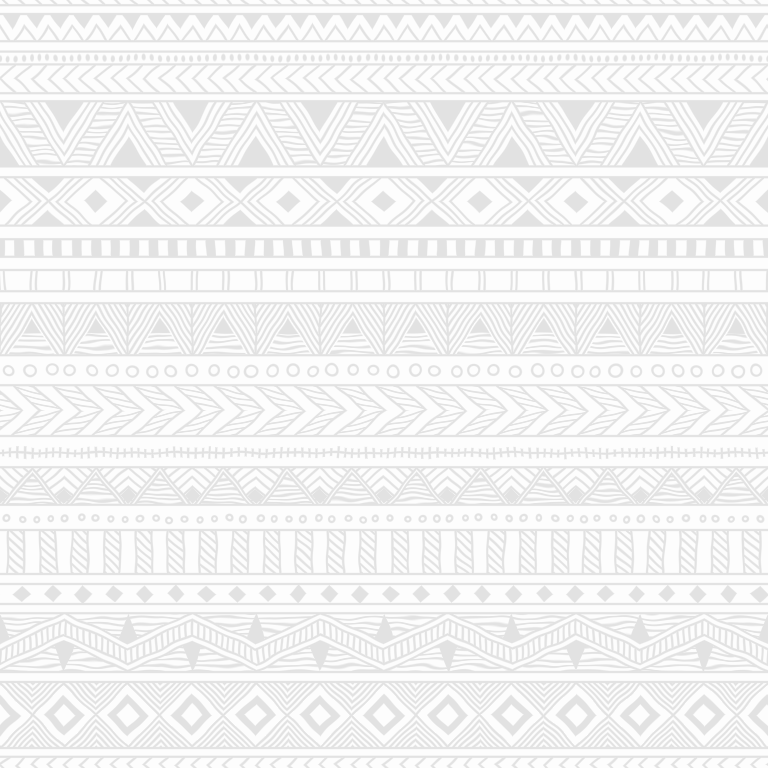
Write a three.js fragment shader that draws this pattern.

```glsl
varying vec2 vUv;

const float SIZE = 96.0;      // canvas width in drawing units
const float PEN = 0.14;       // half width of a stroke
const float SOFT = 0.1;       // edge smoothing
const float WOBBLE = 0.28;    // hand-drawn drift of the motifs
const float HATCH_DRIFT = 0.5;
const vec3 PAPER = vec3(0.993);
const vec3 INK = vec3(0.885);

float hash(float n) { return fract(sin(n * 127.1) * 4375.85); }

vec2 gradientAt(vec2 cell) {
  float angle = 6.2832 * hash(cell.x + 57.3 * cell.y);
  return vec2(cos(angle), sin(angle));
}

float gradientNoise(vec2 p) {
  vec2 i = floor(p), f = fract(p), e = vec2(1.0, 0.0);
  vec2 s = f * f * (3.0 - 2.0 * f);
  float low = mix(dot(gradientAt(i), f), dot(gradientAt(i + e), f - e), s.x);
  float high = mix(dot(gradientAt(i + e.yx), f - e.yx), dot(gradientAt(i + 1.0), f - 1.0), s.x);
  return mix(low, high, s.y);
}

// Drawing primitives: all return ink coverage
float fill(float d) { return 1.0 - smoothstep(-SOFT, SOFT, d); }
float line(float d) { return fill(abs(d) - PEN); }
float rep(float x, float period) { return mod(x + 0.5 * period, period) - 0.5 * period; }
float stripes(float x, float period) { return line(rep(x, period)); }
float hatch(vec2 p, float period) {
  return stripes(p.y + HATCH_DRIFT * gradientNoise(p * vec2(0.3, 0.9)), period);
}
float band(float y, float top, float bottom, float ink) {
  float inside = step(top, y) * step(y, bottom);
  return max(ink * inside, max(line(y - top), line(y - bottom)));
}

float rings(vec2 p, float count, float y, float radius) {
  float w = SIZE / count, id = floor(p.x / w);
  vec2 center = vec2((id + 0.4 + 0.2 * hash(id + y)) * w, y + 0.25 * (hash(id + 2.0 * y) - 0.5));
  return line(length(p - center) - radius * (0.9 + 0.2 * hash(id + 3.0 * y)));
}

float chevrons(vec2 p, float y) { return stripes((p.x - 1.1 * abs(p.y - y)) * 0.67, 1.34); }

float smallZigzag(vec2 p) {
  float wave = abs(rep(p.x, 3.0)) / 1.5 - 0.5;
  float d = (p.y - 3.45 - 2.2 * wave) / 1.77;
  return max(fill(d + 0.55), line(d - 0.5));
}

float nestedTriangles(vec2 p) {
  float h = (p.y - 12.65) / 8.15;
  float up = 5.0 * h - abs(rep(p.x, 16.0));
  float down = 5.0 * (1.0 - h) - abs(rep(p.x - 8.0, 16.0));
  float d = 0.853 * max(up, down);
  float ink = d > 0.0 ? max(stripes(d, 0.8), fill(2.4 - d)) : hatch(p, 0.75);
  return max(ink, line(d));
}

float wideDiamonds(vec2 p) {
  float d = (abs(rep(p.x, 12.0)) + 1.1 * abs(p.y - 25.17)) * 0.68;
  float outlines = max(line(d - 2.6), max(line(d - 3.4), line(d - 4.08)));
  return max(outlines, max(fill(d - 1.02), fill(4.85 - d)));
}

float postPairs(vec2 p) {
  float id = floor((p.x + 1.75) / 4.0);
  float slant = 0.12 * (hash(id) - 0.5) * (p.y - 35.0);
  return line(abs(rep(p.x - 0.25, 4.0) + slant) - 0.33);
}

float tents(vec2 p) {
  float a = abs(rep(p.x - 4.0, 8.0));
  float d = (a - 0.615 * (p.y - 37.9)) * 0.852;
  float inner = max(fill(p.y - 41.7), hatch(p, 0.7)) * fill(d + 0.95);
  return max(max(inner, line(a - 4.0)), stripes(d, 0.62) * step(-0.8, d));
}

float hatchedArrows(vec2 p) {
  float w = SIZE / 19.0, v = abs(p.y - 51.3);
  float s = mod(p.x + 1.15 * v, w);
  float rungs = stripes(v + 0.3 * s, 0.95) * step(s, 2.7);
  return max(rungs, max(line(rep(s, w) / 1.52), line((s - 2.7) / 1.52)));
}

float tickedLine(vec2 p) {
  float w = SIZE / 108.0, v = p.y - 56.6;
  float reach = 0.45 + 0.3 * hash(floor(p.x / w));
  return max(line(v), fill(max(abs(mod(p.x, w) - 0.5 * w) - PEN, abs(v) - reach)));
}

float peaks(vec2 p) {
  float a = abs(rep(p.x - 4.0, 8.0)), b = 4.0 - a;
  float d = (a - 0.8 * (p.y - 58.4)) * 0.78;
  float roof = stripes((p.y - 58.4 - 0.85 * b) * 0.76, 0.95);
  float gem = fill((b + abs(p.y - 62.0) - 1.0) * 0.7);
  float ink = d > 0.0 ? max(roof, gem) : hatch(p, 0.6) * step(d, -0.45);
  return max(ink, max(line(d), line(d + 0.45)));
}

float pillars(vec2 p) {
  float slant = 0.08 * (hash(floor(p.x / 4.0) + 9.0) - 0.5) * (p.y - 69.0);
  float r = rep(p.x - 2.0, 4.0) + slant;
  return max(line(abs(r) - 1.0), stripes((p.y - 0.9 * r) * 0.74, 0.8) * step(abs(r), 1.0));
}

float ribbon(vec2 p) {
  float b = abs(rep(p.x - 8.0, 16.0)), a = 8.0 - b;
  float d = (p.y - 78.4 - 0.4625 * b) * 0.908, r = abs(d);
  float spike = d < 0.0 ? a - 0.38 * (p.y - 76.65) : b - 0.38 * (84.0 - p.y);
  float ground = max(hatch(p, 0.75), fill(spike)) * step(1.6, r);
  return max(max(ground, stripes(p.x, 0.75) * step(r, 0.85)), max(line(r - 1.6), line(r - 0.85)));
}

float hollowDiamonds(vec2 p) {
  float d = (abs(rep(p.x, 8.0)) + abs(p.y - 89.4)) * 0.707;
  return max(fill(abs(d - 1.4) - 0.42), stripes(d - 2.83, 0.55) * step(2.65, d));
}

void main() {
  vec2 q = vec2(vUv.x, 1.0 - vUv.y) * SIZE;   // y runs down from the top
  vec2 p = q + WOBBLE * vec2(gradientNoise(q * 0.35), gradientNoise(q * 0.35 + 40.0));
  float y = q.y, wrap = y < 1.0 ? SIZE : 0.0;

  // Bands from top to bottom; the last one wraps over the edge
  float ink = band(y, 1.75, 5.15, smallZigzag(p));
  float beads = fill(length(vec2(rep(p.x, 1.0), 0.6 * (p.y - 7.25))) - 0.25);
  ink = max(ink, band(y, 6.45, 8.05, beads));
  ink = max(ink, band(y, 8.05, 11.65, chevrons(p, 9.85)));
  ink = max(ink, band(y, 12.65, 20.8, nestedTriangles(p)));
  ink = max(ink, band(y, 22.15, 28.2, wideDiamonds(p)));
  ink = max(ink, band(y, 29.9, 32.1, fill(abs(rep(p.x, 2.4)) - 0.6)));
  ink = max(ink, band(y, 33.75, 36.4, postPairs(p)));
  ink = max(ink, band(y, 37.9, 44.4, tents(p)));
  ink = max(ink, rings(p, 38.0, 46.35, 0.65));
  ink = max(ink, band(y, 48.15, 54.5, hatchedArrows(p)));
  ink = max(ink, tickedLine(p));
  ink = max(ink, band(y, 58.4, 63.1, peaks(p)));
  ink = max(ink, rings(p, 52.0, 64.85, 0.34));
  ink = max(ink, band(y, 66.25, 71.75, pillars(p)));
  float gems = fill((abs(rep(p.x - 2.75, 3.84)) + abs(p.y - 74.25) - 1.1) * 0.7);
  ink = max(ink, band(y, 73.0, 75.5, gems));
  ink = max(ink, band(y, 76.65, 84.0, ribbon(p)));
  ink = max(ink, band(y, 85.25, 93.5, hollowDiamonds(p)));
  ink = max(ink, band(y + wrap, 94.6, 96.65, chevrons(p + vec2(0.0, wrap), 95.6)));

  gl_FragColor = vec4(mix(PAPER, INK, ink), 1.0);
}
```
